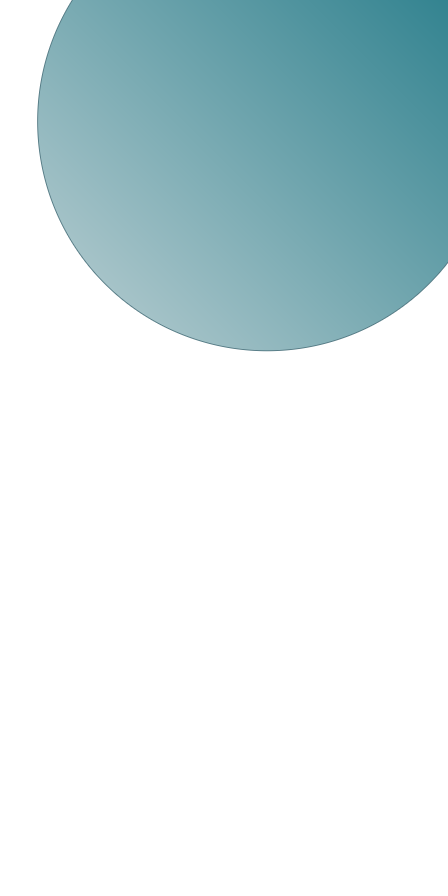
Write a Shadertoy shader that draws this background.

```glsl
#define DISC_CENTER vec2(0.596, -0.271)
#define DISC_RADIUS 0.513
#define RIM_WIDTH 0.002
#define PAPER_COLOR vec3(1.0)
#define RIM_COLOR vec3(0.32, 0.47, 0.51)
#define LIGHT_TEAL vec3(0.65, 0.765, 0.785)
#define DEEP_TEAL vec3(0.184, 0.506, 0.557)

// Antialiased coverage of the region where the signed distance is negative
float coverage(float dist, float pixel) {
    return clamp(0.5 - dist / pixel, 0.0, 1.0);
}

// Diagonal blend from the lower left to the upper right of the disc
vec3 discGradient(vec2 offset) {
    float along = dot(offset, vec2(sqrt(0.5))) / DISC_RADIUS;
    return mix(LIGHT_TEAL, DEEP_TEAL, clamp(0.5 + 0.5 * along, 0.0, 1.0));
}

void mainImage(out vec4 fragColor, in vec2 fragCoord) {
    // Units of canvas width, measured from the top left corner
    float pixel = 1.0 / iResolution.x;
    vec2 position = (fragCoord - vec2(0.0, iResolution.y)) * pixel;
    vec2 offset = position - DISC_CENTER;
    float dist = length(offset) - DISC_RADIUS;

    // Thin rim, then the disc laid inside it
    vec3 color = mix(PAPER_COLOR, RIM_COLOR, coverage(dist, pixel));
    color = mix(color, discGradient(offset), coverage(dist + RIM_WIDTH, pixel));

    fragColor = vec4(color, 1.0);
}
```
